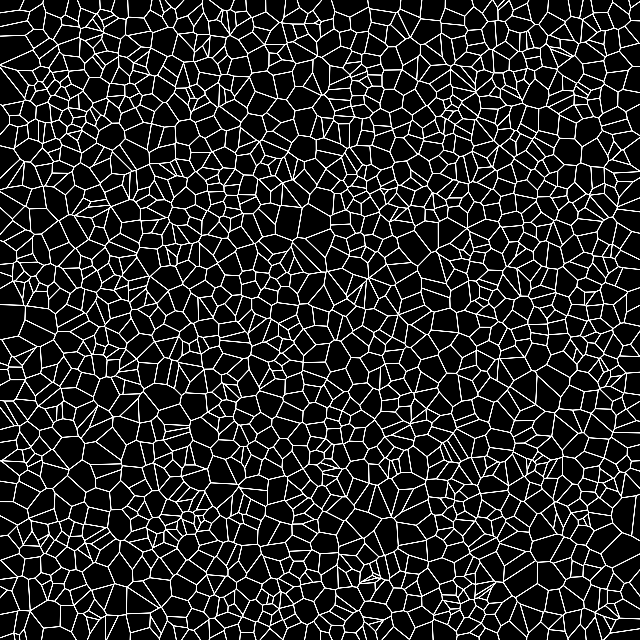
Write a three.js fragment shader that draws this pattern.

```glsl
// Thin white Voronoi borders on black, grown from purely random sites.
// Each square of a coarse grid holds a random number of sites; the distance
// to the bisector between the nearest site and its rivals draws the lines.

#define GRID 20.0          // squares across the canvas
#define SLOTS 10           // most sites in one square
#define FILL 0.4           // chance that a slot holds a site
#define LINE_WIDTH 0.00198 // in canvas units
#define EDGE_SOFT 0.0004   // half width of the smoothed edge
#define SEED 41.0
#define BACKGROUND vec3(0.0)
#define LINE_COLOR vec3(1.0)

varying vec2 vUv;

// Three random values from three numbers, without sine.
vec3 hash33(vec3 p) {
  p = fract(p * vec3(0.1031, 0.1030, 0.0973));
  p += dot(p, p.yxz + 33.33);
  return fract((p.xxy + p.yxx) * p.zyx);
}

// Sites exist only inside the canvas, so outer cells stay open.
bool insideGrid(vec2 square) {
  return all(greaterThanEqual(square, vec2(0.0))) &&
         all(lessThan(square, vec2(GRID)));
}

// xy: site position in grid units, z: presence test value.
vec3 siteAt(vec2 square, int slot) {
  vec3 rnd = hash33(vec3(square * 7.0, float(slot) * 13.0) + SEED);
  return vec3(square + rnd.xy, rnd.z);
}

vec2 nearestSite(vec2 p) {
  vec2 home = floor(p);
  vec2 nearest = vec2(-100.0);
  float best = 1000.0;
  for (int y = -1; y <= 1; y++) {
    for (int x = -1; x <= 1; x++) {
      vec2 square = home + vec2(float(x), float(y));
      if (!insideGrid(square)) continue;
      for (int i = 0; i < SLOTS; i++) {
        vec3 site = siteAt(square, i);
        vec2 offset = site.xy - p;
        float d = dot(offset, offset);
        if (site.z < FILL && d < best) {
          best = d;
          nearest = site.xy;
        }
      }
    }
  }
  return nearest;
}

// Distance from p to the closest bisector around its own site.
float borderDistance(vec2 p, vec2 own) {
  vec2 home = floor(p);
  float border = 10.0;
  for (int y = -1; y <= 1; y++) {
    for (int x = -1; x <= 1; x++) {
      vec2 square = home + vec2(float(x), float(y));
      if (!insideGrid(square)) continue;
      for (int i = 0; i < SLOTS; i++) {
        vec3 site = siteAt(square, i);
        vec2 across = site.xy - own;
        float gap = length(across);
        if (site.z < FILL && gap > 0.0001) {
          vec2 middle = 0.5 * (site.xy + own);
          border = min(border, dot(middle - p, across / gap));
        }
      }
    }
  }
  return border;
}

void main() {
  vec2 p = vUv * GRID;
  float border = borderDistance(p, nearestSite(p)) / GRID;
  float halfWidth = 0.5 * LINE_WIDTH;
  float line = 1.0 - smoothstep(halfWidth - EDGE_SOFT, halfWidth + EDGE_SOFT, border);
  gl_FragColor = vec4(mix(BACKGROUND, LINE_COLOR, line), 1.0);
}
```
